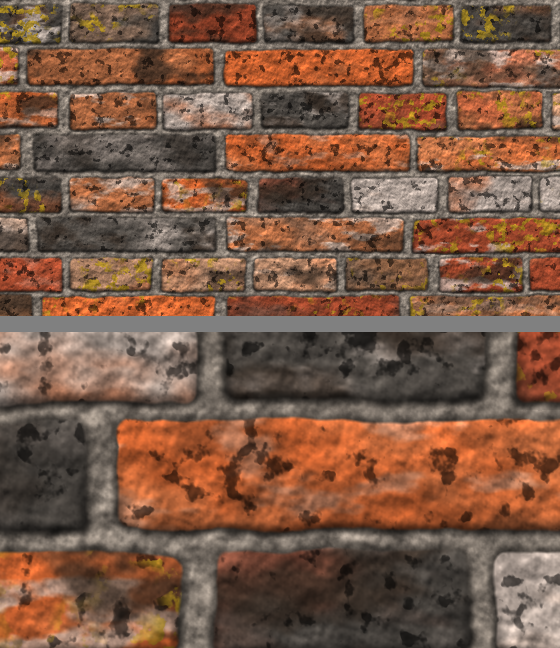
Top: the whole. Bottom: its middle third, enlarged.
Write a WebGL 2 fragment shader that draws this texture.

```glsl
#version 300 es
precision highp float;
// Weathered brick wall: alternating courses of short and long bricks in gritty grey mortar.
uniform vec2 u_resolution;
out vec4 fragColor;

#define COURSE 0.1312      // height of one course; canvas height is 1
#define FIRST_BED 0.1435   // depth of the first bed joint below the top
#define BED_JOINT 0.022    // horizontal mortar thickness
#define HEAD_JOINT 0.033   // vertical mortar thickness
#define CORNER 0.011       // corner radius of a brick
#define WOBBLE 0.013       // raggedness of brick edges
#define RELIEF 1.5         // strength of the surface grain
#define WHITEWASH 0.75     // strength of pale salt streaks
#define SOOT 0.75          // strength of dark stains
#define LICHEN 0.85        // strength of yellow growth

const vec3 MORTAR = vec3(0.52, 0.48, 0.44);
const vec3 SALT = vec3(0.76, 0.70, 0.66);
const vec3 SOOT_BROWN = vec3(0.19, 0.15, 0.12);
const vec3 LICHEN_YELLOW = vec3(0.64, 0.52, 0.12);

float hash(vec2 p) {
  return fract(sin(dot(p, vec2(127.1, 311.7))) * 43758.5453);
}

float noise(vec2 p) {
  vec2 i = floor(p), f = fract(p);
  f = f * f * (3.0 - 2.0 * f);
  return mix(mix(hash(i), hash(i + vec2(1, 0)), f.x),
             mix(hash(i + vec2(0, 1)), hash(i + vec2(1, 1)), f.x), f.y);
}

float fbm(vec2 p) {
  float sum = 0.0, amp = 0.533;
  for (int i = 0; i < 4; i++) {
    sum += amp * noise(p);
    p = mat2(1.6, 1.2, -1.2, 1.6) * p + 17.3;
    amp *= 0.5;
  }
  return sum;
}

float roundedBox(vec2 p, vec2 halfSize, float r) {
  vec2 q = abs(p) - halfSize + r;
  return length(max(q, 0.0)) + min(max(q.x, q.y), 0.0) - r;
}

vec3 clay(float pick) {
  vec3 tones[7] = vec3[7](
    vec3(0.74, 0.36, 0.18), vec3(0.60, 0.27, 0.17), vec3(0.68, 0.41, 0.26),
    vec3(0.49, 0.34, 0.24), vec3(0.67, 0.50, 0.39), vec3(0.69, 0.63, 0.59),
    vec3(0.29, 0.27, 0.25));
  return tones[int(min(pick * 7.0, 6.0))];
}

// Fired clay with blended tones, pits, salt, soot and lichen.
vec3 brickFace(vec2 p, vec2 local, vec2 halfSize, vec2 id) {
  vec2 s = p + id * 3.7;
  vec3 base = clay(hash(id + 11.0));
  vec3 second = clay(hash(id + 29.0));
  vec3 col = mix(base, second, 0.55 * smoothstep(0.45, 0.72, fbm(s * vec2(6.0, 11.0))));
  col *= 0.88 + 0.24 * hash(id + 5.0);
  col *= 0.72 + 0.56 * fbm(s * 26.0);

  float salt = smoothstep(0.50, 0.68, fbm(s * vec2(14.0, 32.0) + 8.0));
  col = mix(col, SALT, WHITEWASH * salt * smoothstep(0.25, 0.9, hash(id + 43.0)));
  float soot = smoothstep(0.48, 0.70, fbm(s * vec2(9.0, 15.0) + 31.0));
  col = mix(col, SOOT_BROWN, SOOT * soot * smoothstep(0.2, 0.8, hash(id + 61.0)));
  col *= 1.0 - 0.55 * smoothstep(0.60, 0.72, fbm(s * 48.0 + 4.0));

  float crest = smoothstep(0.022, 0.0, local.y + halfSize.y);
  float patchy = smoothstep(0.46, 0.66, fbm(s * 9.0 + 77.0) + 0.12 * crest);
  float specks = smoothstep(0.52, 0.62, fbm(s * 55.0 + 50.0));
  return mix(col, LICHEN_YELLOW, LICHEN * patchy * specks * step(0.5, hash(id + 83.0)));
}

void main() {
  vec2 p = vec2(gl_FragCoord.x, u_resolution.y - gl_FragCoord.y) / u_resolution.y;
  float px = 1.0 / u_resolution.y;
  vec2 q = p + WOBBLE * (vec2(fbm(p * 17.0), fbm(p * 17.0 + 40.0)) - 0.5);

  // Courses bulge in the middle and tighten toward the bottom.
  float depth = (q.y - FIRST_BED) / COURSE;
  float v = depth - 0.11 * sin(depth * 0.524) + 1.0;
  float row = floor(v);
  bool shortCourse = mod(row, 2.0) < 0.5;
  float pitch = shortCourse ? 0.312 - 0.0035 * row : 0.632 - 0.0074 * row;
  float start = shortCourse ? 0.826 - 0.006 * row : 0.697;
  float u = (q.x - start) / pitch;
  vec2 id = vec2(floor(u), row);

  // Each brick is slightly shifted, tilted and resized.
  vec2 vary = vec2(hash(id + 2.0), hash(id + 3.0));
  vec2 local = (fract(vec2(u, v)) - 0.5) * vec2(pitch, COURSE);
  local += (vary - 0.5) * vec2(0.010, 0.006);
  local.y += local.x * (hash(id + 9.0) - 0.5) * 0.02;
  vec2 joint = vec2(HEAD_JOINT, BED_JOINT) * (0.8 + 0.4 * vary.yx);
  vec2 halfSize = 0.5 * (vec2(pitch, COURSE) - joint);
  float d = roundedBox(local, halfSize, CORNER);

  // Light from above catches the grain and upper edges.
  float grain = fbm((p + vec2(0.002, 0.005)) * 48.0) - fbm(p * 48.0);
  float side = clamp(local.y / halfSize.y, -1.0, 1.0);
  vec3 brick = brickFace(p, local, halfSize, id);
  brick *= 1.0 - smoothstep(-0.012, 0.0, d) * (0.20 + 0.32 * side);

  vec3 mortar = MORTAR * (0.55 + 0.85 * fbm(p * 75.0 + 13.0));
  mortar *= mix(0.48 - 0.12 * side, 1.0, smoothstep(0.0, 0.010, d));

  float face = smoothstep(px + 0.001, -px - 0.001, d);
  vec3 col = mix(mortar, brick, face) * (1.0 + RELIEF * grain);
  fragColor = vec4(clamp(col, 0.0, 1.0), 1.0);
}
```
